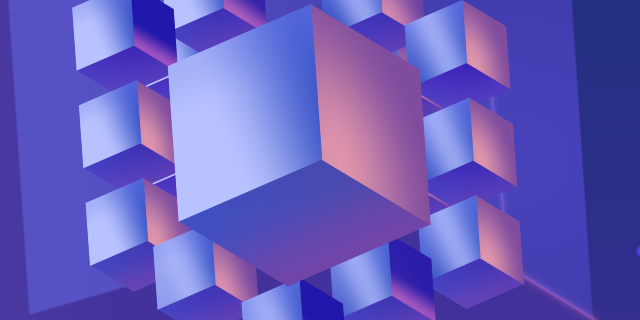
Reproduce this background procedurally as a Shadertoy shader.

```glsl
// A large floating cube in front of a lattice of small ones, before a tilted
// violet panel. Every cube is three parallelograms around its near corner,
// shaded by gradients in face coordinates and painted from back to front.

const vec2 UP = vec2(-0.034, 0.482);
const vec2 LEFT = vec2(-0.445, -0.193);
const vec2 RIGHT = vec2(0.339, -0.203);
const float SMALL = 0.4;

float cross2(vec2 a, vec2 b) { return a.x * b.y - a.y * b.x; }

// Position of p along the two edges of a parallelogram
vec2 faceCoords(vec2 p, vec2 e1, vec2 e2) {
    return vec2(cross2(p, e2), cross2(e1, p)) / cross2(e1, e2);
}

// Coverage of a parallelogram, grown by one soft pixel to close the seams
float faceMask(vec2 f, vec2 e1, vec2 e2, float px) {
    vec2 heights = abs(cross2(e1, e2)) / vec2(length(e2), length(e1));
    vec2 inside = min(f, 1.0 - f) * heights;
    return smoothstep(-px, 0.0, min(inside.x, inside.y));
}

float segmentDistance(vec2 p, vec2 a, vec2 b) {
    vec2 d = b - a;
    return length(p - a - d * clamp(dot(p - a, d) / dot(d, d), 0.0, 1.0));
}

// Lavender sheen fading to blue at the near edge; dim narrows it to a band
vec3 leftShade(vec2 f, float dim) {
    vec3 blue = mix(vec3(0.17, 0.28, 0.74), vec3(0.32, 0.40, 0.85), f.y);
    float s = f.x + 0.35 * (0.5 - f.y);
    float sheen = smoothstep(-0.08, 0.72, s);
    sheen *= 1.0 - 0.18 * smoothstep(0.6, 1.0, f.y);
    float band = 0.75 * exp(-9.0 * (s - 0.45) * (s - 0.45));
    return mix(blue, vec3(0.72, 0.76, 1.0), mix(sheen, band, dim));
}

// Pink light near the lower corner; cool turns the upper part deep blue
vec3 rightShade(vec2 f, float cool) {
    float warmth = 1.0 - smoothstep(0.0, 1.0, length((f - vec2(0.16, 0.05)) * vec2(1.05, 0.85)));
    vec3 warm = mix(vec3(0.50, 0.30, 0.62), vec3(0.87, 0.58, 0.67), warmth);
    vec3 deep = mix(vec3(0.62, 0.32, 0.75), vec3(0.13, 0.09, 0.67), smoothstep(0.0, 0.45, f.y));
    return mix(warm, deep, cool);
}

vec3 bottomShade(vec2 f, float violet) {
    vec3 blue = mix(vec3(0.28, 0.29, 0.68), vec3(0.25, 0.31, 0.76), f.x);
    vec3 plain = mix(blue, vec3(0.44, 0.27, 0.66), smoothstep(0.1, 1.0, f.y));
    vec3 deep = mix(vec3(0.22, 0.11, 0.72), vec3(0.34, 0.27, 0.78), length(f) * 0.7);
    return mix(plain, deep, violet);
}

// mood: dim left face, cool right face, violet bottom face
vec3 paintCube(vec3 col, vec2 p, vec2 corner, float size, vec3 mood, float px) {
    vec2 q = p - corner, u = UP * size, l = LEFT * size, r = RIGHT * size;
    vec2 fb = faceCoords(q, l, r);
    vec2 fr = faceCoords(q, r, u);
    vec2 fl = faceCoords(q, l, u);
    col = mix(col, bottomShade(fb, mood.z), faceMask(fb, l, r, px));
    col = mix(col, rightShade(fr, mood.y), faceMask(fr, r, u, px));
    return mix(col, leftShade(fl, mood.x), faceMask(fl, l, u, px));
}

vec3 backdrop(vec2 p, float px) {
    // Surroundings: violet on the left, navy on the right
    vec3 col = mix(vec3(0.29, 0.22, 0.63), vec3(0.21, 0.18, 0.57), smoothstep(0.1, 0.5, p.x));
    vec3 navy = mix(vec3(0.20, 0.18, 0.56), vec3(0.13, 0.19, 0.50), p.y);
    col = mix(col, navy, smoothstep(1.5, 1.85, p.x));

    // Tilted panel with a slanted lower edge
    float tilt = 0.067 * (1.0 - p.y);
    float sides = min(p.x - 0.026 - tilt, 1.786 + tilt - p.x);
    float floorEdge = min(0.016 + 0.29 * (p.x - 0.09), 0.14 - 0.61 * (p.x - 1.63));
    vec3 panel = mix(vec3(0.34, 0.32, 0.77), vec3(0.25, 0.23, 0.67), smoothstep(0.1, 1.7, p.x));
    panel += vec3(0.03, 0.03, 0.06) * exp(-6.0 * dot(p - vec2(1.65, 0.5), p - vec2(1.65, 0.5)));
    float mask = smoothstep(-px, px, sides);
    col = mix(col, vec3(0.28, 0.20, 0.62), 0.7 * mask);
    col = mix(col, panel, mask * smoothstep(-0.006, 0.006, p.y - floorEdge));

    // Pink reflections and a small blue lamp
    float streak = segmentDistance(p, vec2(1.63, 0.14), vec2(1.86, 0.0));
    float strip = segmentDistance(p, vec2(1.535, 0.72), vec2(1.575, 0.32));
    col += vec3(0.30, 0.12, 0.08) * exp(-streak * 130.0);
    col += vec3(0.18, 0.10, 0.10) * exp(-strip * 150.0);
    float lamp = length(p - vec2(2.01, 0.215));
    return mix(col, vec3(0.29, 0.24, 0.92), 1.0 - smoothstep(0.015, 0.025, lamp));
}

void mainImage(out vec4 fragColor, in vec2 fragCoord) {
    vec2 p = fragCoord / iResolution.y;
    p.x *= 2.0 * iResolution.y / iResolution.x;
    float px = 1.2 / iResolution.y;
    vec2 down = vec2(0.021, -0.305);
    vec3 col = backdrop(p, px);

    // Back columns and top row
    for (int k = 0; k < 2; k++) {
        float i = float(k);
        col = paintCube(col, p, vec2(0.635, 0.807) + i * down, SMALL, vec3(0.0, 0.0, 1.0), px);
        col = paintCube(col, p, vec2(1.245, 0.742) + i * down, SMALL, vec3(1.0, 0.3, 0.6), px);
        col = paintCube(col, p, vec2(0.698, 0.977) + i * vec2(0.495, -0.013), SMALL, vec3(i, 0.8 - 0.6 * i, 0.6), px);
    }
    // Outer columns, top to bottom
    for (int k = 0; k < 3; k++) {
        float i = float(k);
        float first = 1.0 - min(i, 1.0);
        col = paintCube(col, p, vec2(0.419, 0.859) + i * down, SMALL, vec3(0.0, first, 0.8 - 0.2 * i), px);
        col = paintCube(col, p, vec2(1.458, 0.805) + i * down, SMALL, vec3(0.9, 0.0, 0.9 - 0.2 * i), px);
    }
    // Bottom row, then the large cube
    col = paintCube(col, p, vec2(0.672, 0.112), SMALL, vec3(0.3, 0.1, 0.5), px);
    col = paintCube(col, p, vec2(1.224, 0.078), SMALL, vec3(0.8, 0.9, 0.5), px);
    col = paintCube(col, p, vec2(0.948, -0.062), SMALL, vec3(0.5, 1.0, 0.5), px);
    col = paintCube(col, p, vec2(1.005, 0.503), 1.0, vec3(0.0), px);
    fragColor = vec4(col, 1.0);
}
```
